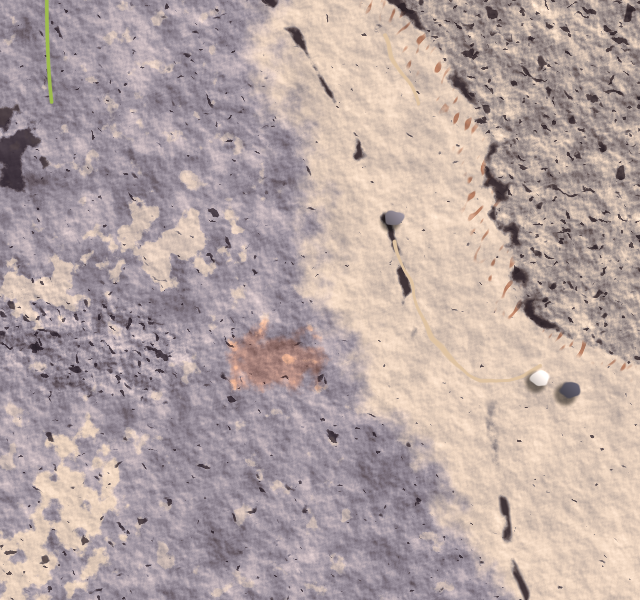
A WebGL 2 fragment shader for this texture:

```glsl
#version 300 es
precision highp float;
// Sunlit weathered rock: grey slab, sandy band with crevices, rough dark stone and dry roots.

#define SLAB_TONE .60
#define SAND_TONE .82
#define ROUGH_TONE .64
#define MOTTLE .26
#define RELIEF .75
#define RELIEF_SCALE 30.
#define PIT_DEPTH .62
#define CREVICE_WIDTH .011
#define LIGHT_STEP vec2(.0028, .0034)

uniform vec2 u_resolution;
out vec4 fragColor;

const vec3 STONE[6] = vec3[6](vec3(.2, .16, .19), vec3(.4, .35, .36), vec3(.53, .49, .51),
  vec3(.64, .6, .61), vec3(.78, .72, .7), vec3(.93, .85, .8));
const float STOPS[6] = float[6](.17, .36, .5, .61, .73, .87);

vec2 hashGradient(vec2 cell) {
  vec3 q = fract(cell.xyx * vec3(.1031, .103, .0973));
  q += dot(q, q.yzx + 33.33);
  return fract((q.xx + q.yz) * q.zy) * 2. - 1.;
}

float gradientNoise(vec2 p) {
  vec2 i = floor(p), f = fract(p), e = vec2(1, 0);
  vec2 w = f * f * f * (f * (f * 6. - 15.) + 10.);
  float low = mix(dot(hashGradient(i), f), dot(hashGradient(i + e), f - e), w.x);
  float high = mix(dot(hashGradient(i + e.yx), f - e.yx), dot(hashGradient(i + 1.), f - 1.), w.x);
  return 1.6 * mix(low, high, w.y);
}

float fbm(vec2 p) {
  float sum = 0., amplitude = .5;
  for (int i = 0; i < 5; i++) {
    sum += amplitude * gradientNoise(p);
    p = mat2(1.6, 1.2, -1.2, 1.6) * p + 17.3;
    amplitude *= .5;
  }
  return sum;
}

// Stone colours blended by brightness
vec3 stoneColor(float tone) {
  vec3 c = STONE[0];
  for (int i = 1; i < 6; i++)
    c = mix(c, STONE[i], clamp((tone - STOPS[i - 1]) / (STOPS[i] - STOPS[i - 1]), 0., 1.));
  return c * min(1., .4 + tone * 3.5) + .7 * max(tone - STOPS[5], 0.);
}

// Soft stain with a ragged outline
float stain(vec2 p, vec2 center, vec2 radius, float ragged) {
  return smoothstep(0., .45, 1. - length((p - center) / radius) + ragged);
}

// Dark line fading out from its middle
float crack(float offset, float width) {
  return 1. - smoothstep(.25, 1., abs(offset) / width);
}

// Coverage of a thin curved strand
float strand(vec2 p, vec2 a, vec2 b, vec2 c) {
  float nearest = 1., blur = .8 / u_resolution.y;
  vec2 start = a;
  for (int i = 1; i <= 12; i++) {
    float t = float(i) / 12.;
    vec2 end = mix(mix(a, b, t), mix(b, c, t), t);
    vec2 d = end - start, v = p - start;
    nearest = min(nearest, length(v - d * clamp(dot(v, d) / dot(d, d), 0., 1.)));
    start = end;
  }
  return 1. - smoothstep(.003 - blur, .003 + blur, nearest);
}

void addPebble(inout vec3 color, vec2 p, vec2 center, float radius, vec3 tint) {
  vec2 v = (p - center) / radius;
  float blur = 1.2 / (radius * u_resolution.y);
  color *= .5 + .5 * smoothstep(.7, 1.4, length(v + .45));
  float r = length(v * vec2(1, 1.2)) + .3 * gradientNoise(v + center * 40.);
  color = mix(tint * (1. + .15 * (v.x + v.y)), color, smoothstep(1. - blur, 1. + blur, r));
}

void main() {
  vec2 p = gl_FragCoord.xy / u_resolution.y;
  float drop = 1. - p.y, broad = fbm(p * 7.), ragged = fbm(p * 24. + 5.);
  vec2 bent = p + .025 * vec2(broad, ragged);

  // Regions: slab on the left, sand between, rough stone on the right
  float contactX = .86 - .8 * p.y + .38 * p.y * p.y;
  float slab = 1. - smoothstep(-.05, .05, p.x - contactX + .12 * broad + .08 * ragged);
  float edgeX = .65 + drop * (1.1 + drop * (1.75 * drop - 2.2)) + .25 * smoothstep(.5, .68, drop);
  float edge = bent.x - edgeX + .035 * ragged;
  float rough = smoothstep(-.008, .008, edge);
  float gully = stain(p, vec2(.12, .43), vec2(.24, .13), broad);

  // Base tone, mottling and light from the upper right
  float tone = mix(mix(SAND_TONE, SLAB_TONE, slab), ROUGH_TONE, rough);
  tone += MOTTLE * (fbm(p * 15. + 31.) + .6 * broad) * mix(.55, 1., max(slab, rough));
  float slope = fbm(p * RELIEF_SCALE) - fbm((p + LIGHT_STEP) * RELIEF_SCALE);
  tone += RELIEF * slope * (.55 + .2 * slab + .75 * rough + .6 * gully);

  // Pale lichen and worn spots on the slab
  float pale = stain(p, vec2(.13, .16), vec2(.07, .12), 2. * ragged);
  pale = max(pale, stain(p, vec2(.03, .04), vec2(.08), 2. * ragged));
  pale = max(pale, .8 * stain(p, vec2(.28, .59), vec2(.09, .06), 3. * ragged));
  pale = max(pale, .8 * stain(p, vec2(.08, .51), vec2(.07, .05), 3. * ragged));
  pale = max(pale, .6 * smoothstep(.2, .36, ragged + .3 * broad) * slab);
  tone = mix(tone, .9 + .4 * slope, .8 * pale);

  // Small slanted pits, denser on rough stone and in the gully
  vec2 along = mat2(.94, .34, -.34, .94) * bent;
  float limit = .72 - .3 * rough - .22 * gully - .1 * slab * (1. - rough);
  float pit = max(gradientNoise(along * vec2(36, 68)) + .35 * ragged, gradientNoise(along * vec2(75, 120)));
  tone *= 1. - PIT_DEPTH * smoothstep(limit, limit + .2, pit);

  // Broken crevices and shadow below the rough edge
  float upper = bent.x - .45 - .75 * drop + .6 * drop * drop + .02 * ragged;
  float lower = bent.x - .82 - .6 * (p.y - .33) * (p.y - .33);
  float crevice = crack(upper, CREVICE_WIDTH) * smoothstep(.4, .5, p.y);
  crevice = max(crevice, crack(lower, CREVICE_WIDTH) * smoothstep(.35, .28, p.y));
  crevice = max(crevice, crack(edge - .004, 1.6 * CREVICE_WIDTH));
  crevice *= smoothstep(-.12, .15, gradientNoise(p * 17. + 3.) + .5 * ragged);
  crevice = max(crevice, .9 * stain(p, vec2(.01, .75), vec2(.05, .06), 2. * ragged));
  tone = mix(tone, .13, .88 * crevice);

  // Mineral tints, rust stain and brown litter beside the rough edge
  vec3 color = stoneColor(tone) * mix(vec3(1.01, .99, .95), vec3(.98, .98, 1.04), slab * (1. - pale));
  color *= mix(vec3(1), vec3(1.12, .94, .82), stain(p, vec2(.46, .4), vec2(.09, .06), ragged));
  float litter = smoothstep(.2, .5, gradientNoise(mat2(.85, .5, -.5, .85) * p * vec2(95, 38)));
  color *= mix(vec3(1), vec3(.78, .6, .52), litter * crack(edge + .03, .04));

  // Root, twig, grass and pebbles
  vec3 straw = vec3(.88, .77, .64), grass = vec3(.62, .74, .3);
  vec2 wavy = p + .012 * gradientNoise(p * 18.);
  color = mix(color, straw, strand(wavy, vec2(.66, .6), vec2(.74, .285), vec2(.9, .39)));
  color = mix(color, straw, strand(wavy, vec2(.64, .94), vec2(.66, .88), vec2(.7, .83)));
  color = mix(color, grass, strand(p, vec2(.078, 1), vec2(.078, .9), vec2(.086, .83)));
  addPebble(color, p, vec2(.95, .35), .017, vec3(.34, .33, .38));
  addPebble(color, p, vec2(.9, .37), .016, vec3(.97, .93, .91));
  addPebble(color, p, vec2(.657, .637), .015, vec3(.52, .49, .53));
  fragColor = vec4(clamp(color, 0., 1.), 1);
}
```
